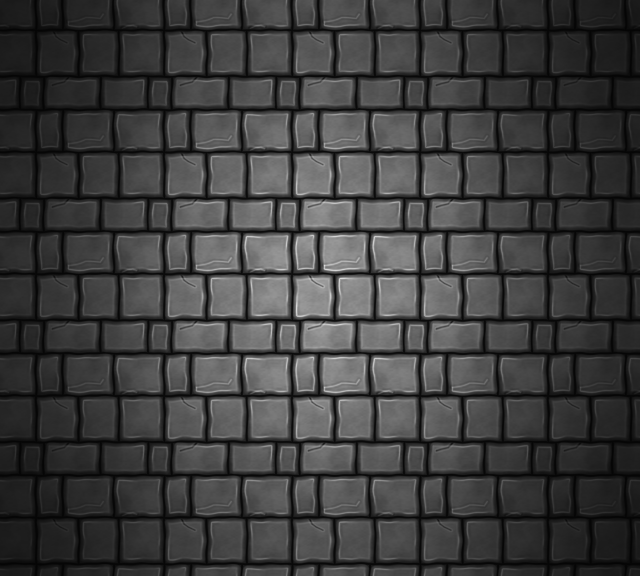
Give the GLSL for this texture, as a WebGL 2 fragment shader.

```glsl
#version 300 es
precision highp float;
// A wall of grey hand-painted stone blocks under a soft central glow.
// Three kinds of course, each with three block widths, repeat five times across;
// fourteen whole courses fill the height, so both directions wrap.
uniform vec2 u_resolution;
out vec4 outColor;

const float TAU = 6.2831853;
const vec2 WALL = vec2(755.0, 709.0);  // wall size in block units
const float PERIOD = 151.0;            // width of one group of three blocks

float hash(vec2 p) {
  vec3 q = fract(vec3(p.xyx) * 0.1031);
  q += dot(q, q.yzx + 33.33);
  return fract((q.x + q.y) * q.z);
}

float noise(vec2 p) {
  vec2 i = floor(p), f = fract(p);
  f = f * f * (3.0 - 2.0 * f);
  return mix(mix(hash(i), hash(i + vec2(1, 0)), f.x),
             mix(hash(i + vec2(0, 1)), hash(i + vec2(1, 1)), f.x), f.y);
}

float fbm(vec2 p) {
  return 0.55 * noise(p) + 0.3 * noise(p * 2.1 + 7.0) + 0.15 * noise(p * 4.3 + 19.0);
}

float roundBox(vec2 p, vec2 halfSize, float radius) {
  vec2 q = abs(p) - halfSize + radius;
  return length(max(q, 0.0)) + min(max(q.x, q.y), 0.0) - radius;
}

float segment(vec2 p, vec2 a, vec2 b) {
  vec2 ab = b - a;
  return length(p - a - ab * clamp(dot(p - a, ab) / dot(ab, ab), 0.0, 1.0));
}

float polyline(vec2 p, vec2 a, vec2 b, vec2 c, vec2 d) {
  return min(segment(p, a, b), min(segment(p, b, c), segment(p, c, d)));
}

float stroke(float dist, float width) {
  return exp(-dist * dist / (width * width));
}

void main() {
  vec2 uv = gl_FragCoord.xy / u_resolution;
  // The offset lets the canvas edges cut through block faces, clear of the joints
  vec2 wall = uv * WALL + vec2(17.5, -15.0);
  wall.y += 0.5 * sin(wall.x * TAU / PERIOD * 3.0) + 0.3 * sin(wall.x * TAU / PERIOD * 7.0 + 1.0);

  // Course: tall squares, then medium blocks, then low blocks
  float y = mod(mod(wall.y, WALL.y), 150.0);
  float course = 0.0, base = 0.0, height = 57.0, start = 60.5;
  vec3 widths = vec3(50.0, 47.5, 53.5);
  if (y > 109.0) {
    course = 2.0; base = 109.0; height = 41.0; start = 136.0;
    widths = vec3(56.0, 28.0, 67.0);
  } else if (y > 57.0) {
    course = 1.0; base = 57.0; height = 52.0; start = 0.5;
    widths = vec3(59.5, 31.5, 60.0);
  }

  // Block within the course
  float x = mod(wall.x - start + 0.6 * sin(y * 0.15 + course), PERIOD);
  float column = step(widths.x, x) + step(widths.x + widths.y, x);
  float left = column < 0.5 ? 0.0 : column < 1.5 ? widths.x : widths.x + widths.y;
  float width = column < 0.5 ? widths.x : column < 1.5 ? widths.y : widths.z;
  float id = course * 3.0 + column;
  vec2 halfSize = 0.5 * vec2(width, height);
  vec2 cell = vec2(x - left, y - base) - halfSize;
  vec2 seed = vec2(id * 17.3 + 60.0, id * 9.1 + 80.0);

  // Slightly uneven rounded outline
  vec2 warp = vec2(noise(cell / 13.0 + seed), noise(cell / 13.0 + seed + 41.0)) - 0.5;
  vec2 p = cell + 2.0 * warp;
  float depth = -roundBox(p, halfSize - 1.2, 5.5);
  vec2 gap = halfSize - abs(cell);
  float seam = min(gap.x, gap.y);

  // Dark joint, bevel and smudged face
  float joint = mix(0.06, 0.33, smoothstep(0.2, 2.4, seam));
  float face = mix(0.54, 0.95, smoothstep(1.2, 6.0, depth));
  face += 0.26 * (fbm(p / 20.0 + seed) - 0.5);
  face += 0.06 * (noise(p / vec2(3.0, 2.0) + seed) - 0.5);
  face += 0.08 * (hash(seed) - 0.5) + 0.04 * p.y / halfSize.y;
  face -= 0.10 * smoothstep(0.4, 0.9, noise(p / 20.0 + seed + 23.0));

  // Broken light strokes along the rim
  float facing = dot(p / halfSize, vec2(-0.12, 0.10));
  float broken = smoothstep(0.34, 0.75, noise(p / 15.0 + seed + 11.0) + facing);
  face += 0.58 * broken * stroke(depth - 4.4, 1.0);
  face += 0.12 * (1.0 - broken) * stroke(depth - 5.2, 1.3);
  face -= 0.08 * broken * stroke(depth - 7.2, 1.6);

  // Cracks and chips on four of the blocks
  float crack = 99.0, glint = 99.0;
  if (id == 0.0) crack = polyline(p, vec2(-5, 28), vec2(-1, 20), vec2(4, 16), vec2(11, 13));
  if (id == 3.0) glint = polyline(p, vec2(-20, -24), vec2(-14, -21), vec2(-8, -20), vec2(-3, -22));
  if (id == 5.0) glint = polyline(p, vec2(-24, -16), vec2(-3, -10), vec2(14, -12), vec2(18, -7));
  if (id == 8.0) crack = polyline(p, vec2(-3, 21), vec2(-10, 13), vec2(-17, 11), vec2(-23, 9));
  face += 0.26 * stroke(glint, 0.9) - 0.12 * stroke(glint - 2.2, 1.2);
  face += 0.14 * stroke(crack - 2.0, 0.9) - 0.38 * stroke(crack, 0.9);

  float tone = mix(joint, face, smoothstep(-0.6, 1.8, depth));

  // Central glow, equal on opposite edges
  vec2 swell = pow(0.5 - 0.5 * cos(TAU * uv), vec2(0.95));
  float glow = mix(0.30, 1.0, swell.x) * mix(0.55, 1.0, swell.y);
  outColor = vec4(vec3(clamp(0.58 * tone * glow + 0.015, 0.0, 1.0)), 1.0);
}
```
